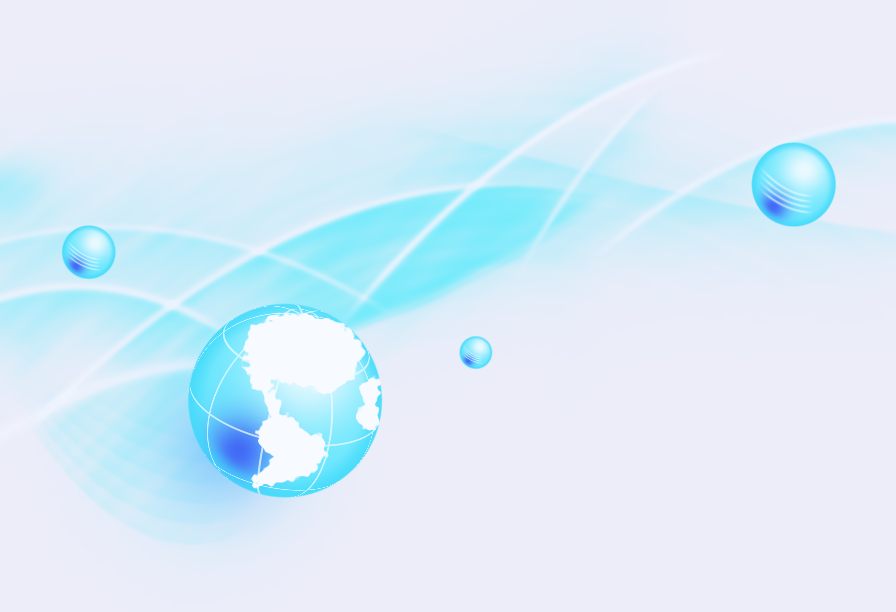
Write a Shadertoy shader that draws this background.

```glsl
// Pale backdrop with flowing cyan ribbons, a glassy globe and three small spheres.

float gradDot(vec2 cell, vec2 f) {
    float a = 6.2832 * fract(sin(dot(cell, vec2(127.1, 311.7))) * 4375.85);
    return dot(vec2(cos(a), sin(a)), f);
}

float gradientNoise(vec2 p) {
    vec2 i = floor(p), f = p - i, u = f * f * (3.0 - 2.0 * f), e = vec2(0, 1);
    return mix(mix(gradDot(i, f), gradDot(i + e.yx, f - e.yx), u.x),
               mix(gradDot(i + e, f - e), gradDot(i + 1.0, f - 1.0), u.x), u.y);
}

// Signed distance above the parabola through a, b and c
float curve(vec2 p, vec2 a, vec2 b, vec2 c) {
    float m = (b.y - a.y) / (b.x - a.x), n = (c.y - b.y) / (c.x - b.x);
    float k = (n - m) / (c.x - a.x), slope = m + k * (2.0 * p.x - a.x - b.x);
    return (p.y - a.y - (p.x - a.x) * (m + k * (p.x - b.x))) / sqrt(1.0 + slope * slope);
}

float span(float x, float a, float b, float fade) {
    return smoothstep(a, a + fade, x) * (1.0 - smoothstep(b - fade, b, x));
}

// One-sided veil: crisp at d = 0, fading over width
float veil(float d, float width) {
    return smoothstep(-0.004, 0.006, d) * exp(-max(d, 0.0) / width);
}

float glow(float d, float width) { return exp(-d * d / (width * width)); }

float blob(vec2 p, vec2 c, vec2 r) { p = (p - c) / r; return exp(-dot(p, p)); }

// Capsule whose radius runs from ra to rb
float taper(vec2 p, vec2 a, vec2 b, float ra, float rb) {
    float h = clamp(dot(p - a, b - a) / dot(b - a, b - a), 0.0, 1.0);
    return length(p - mix(a, b, h)) - mix(ra, rb, h);
}

vec3 ribbons(vec2 p) {
    float x = p.x;
    float top = curve(p, vec2(0.286, 0.5), vec2(0.573, 0.651), vec2(0.82, 0.695));
    float low = curve(p, vec2(0.515, 0.447), vec2(0.763, 0.542), vec2(0.973, 0.666));
    float beam = curve(p, vec2(0.553, 0.466), vec2(0.763, 0.685), vec2(1.145, 0.905));
    float ray = curve(p, vec2(0.84, 0.542), vec2(0.935, 0.695), vec2(1.088, 0.866));
    float fall = curve(p, vec2(0.19, 0.628), vec2(0.42, 0.59), vec2(0.65, 0.48));
    float wave = curve(p, vec2(0, 0.508), vec2(0.19, 0.523), vec2(0.363, 0.456));
    float rise = curve(p, vec2(0, 0.28), vec2(0.153, 0.36), vec2(0.324, 0.4));
    float right = curve(p, vec2(0.983, 0.59), vec2(1.164, 0.714), vec2(1.463, 0.803));
    float sash = curve(p, vec2(0.63, 0.81), vec2(1, 0.71), vec2(1.463, 0.62));

    // Haze, bright leaf and trailing veils
    float ink = 0.25 * blob(p, vec2(0.2, 0.6), vec2(0.4, 0.14))
        + 0.3 * blob(p, vec2(0.8, 0.7), vec2(0.32, 0.11))
        + 0.4 * blob(p, vec2(0.33, 0.3), vec2(0.13, 0.15))
        + 0.5 * blob(p, vec2(0, 0.69), vec2(0.07, 0.045));
    ink += smoothstep(-0.005, 0.008, -top) * smoothstep(-0.012, 0.015, low)
        * span(x, 0.36, 1.02, 0.2) * (0.95 + 0.35 * smoothstep(-0.005, 0.01, -beam));
    ink += (0.35 * veil(-low, 0.03) + 0.4 * glow(low - 0.018, 0.008)) * span(x, 0.5, 1.0, 0.15);
    ink += 0.7 * veil(-top, 0.025) * span(x, 0.08, 0.95, 0.18);
    ink += 0.7 * veil(-wave, 0.045) * span(x, -0.2, 0.45, 0.15);
    ink += 0.55 * veil(-rise, 0.05) * span(x, 0.05, 0.45, 0.2);
    ink += 0.35 * veil(-fall, 0.06) * span(x, -0.1, 0.62, 0.2);
    ink += 0.45 * veil(-right, 0.04) * span(x, 0.98, 1.75, 0.25);
    ink += 0.3 * veil(-sash, 0.05) * span(x, 0.6, 1.6, 0.3);
    ink += 0.3 * veil(beam, 0.05) * span(x, 0.6, 1.15, 0.2);
    ink += 0.25 * veil(-ray, 0.05) * span(x, 0.86, 1.1, 0.1);

    // Fan of hanging curves
    for (float t = 0.0; t < 6.0; t++) {
        float hang = curve(p, vec2(0, 0.48 - 0.02 * t), vec2(0.2, 0.32 - 0.035 * t), vec2(0.4, 0.27 - 0.028 * t));
        ink += 0.17 * veil(hang, 0.035) * span(x, -0.02, 0.44, 0.14);
    }
    ink *= 1.0 + 0.5 * gradientNoise(vec2(top * 45.0, x * 4.0)) + 0.4 * gradientNoise(vec2(beam * 30.0, x * 3.0));
    ink *= 1.0 - 0.85 * blob(p, vec2(0.124, 0.38), vec2(0.1, 0.06));

    // White edges
    float light = glow(beam, 0.007) * span(x, 0.54, 1.2, 0.1)
        + 0.7 * glow(ray, 0.006) * span(x, 0.83, 1.1, 0.08)
        + 0.75 * glow(top - 0.004, 0.007) * span(x, 0.0, 0.85, 0.12)
        + 0.6 * glow(fall, 0.006) * span(x, -0.1, 0.66, 0.12)
        + 0.8 * (glow(wave - 0.004, 0.008) + glow(rise - 0.005, 0.012)) * span(x, -0.1, 0.4, 0.1)
        + 0.8 * glow(right, 0.007) * span(x, 0.95, 1.6, 0.1);
    vec3 c = mix(vec3(0.925, 0.93, 0.975), vec3(0.4, 0.92, 0.985), 1.0 - exp(-ink));
    return mix(c, vec3(0.945, 0.955, 0.995), 0.85 * min(light, 1.0));
}

// Glass shading on the unit disc
vec3 glass(vec2 q) {
    vec3 c = mix(vec3(0.4, 0.9, 0.99), vec3(0.95, 0.98, 1), 0.95 * blob(q, vec2(0.25, 0.35), vec2(0.62)));
    c = mix(c, vec3(0.24, 0.36, 0.96), 0.9 * blob(q, vec2(-0.48, -0.52), vec2(0.34)));
    return mix(c, vec3(0.25, 0.85, 0.98), 0.75 * smoothstep(0.78, 1.0, length(q)));
}

vec3 globe(vec2 q) {
    // Tilted grid lines
    vec3 n = vec3(q, sqrt(max(1.0 - dot(q, q), 0.0)));
    n.xy = mat2(0.98, 0.2, -0.2, 0.98) * n.xy;
    n.yz = mat2(0.9, -0.43, 0.43, 0.9) * n.yz;
    float grid = min(abs(sin(4.5 * atan(n.x, n.z) + 0.6)) * length(n.xz), abs(sin(4.5 * asin(clamp(n.y, -1.0, 1.0)))));
    vec3 c = mix(glass(q), vec3(0.93, 0.98, 1), 0.75 - 0.75 * smoothstep(0.02, 0.075, grid));
    // Rough-edged land
    float land = taper(q, vec2(-0.12, 0.52), vec2(0.43, 0.46), 0.31, 0.35);
    land = min(land, taper(q, vec2(-0.1, 0.86), vec2(0.35, 0.75), 0.06, 0.13));
    land = min(land, taper(q, vec2(-0.28, 0.3), vec2(-0.1, -0.16), 0.12, 0.04));
    land = min(land, taper(q, vec2(-0.06, -0.36), vec2(0.22, -0.55), 0.22, 0.2));
    land = min(land, taper(q, vec2(0.06, -0.62), vec2(-0.28, -0.88), 0.19, 0.04));
    land = min(land, taper(q, vec2(0.89, 0.15), vec2(0.85, -0.2), 0.08, 0.1));
    land += 0.09 * gradientNoise(q * 7.0) + 0.05 * gradientNoise(q * 17.0);
    return mix(c, vec3(0.97, 0.98, 1), 1.0 - smoothstep(-0.012, 0.012, land));
}

vec3 smallSphere(vec2 q) {
    vec3 c = glass(q);
    float d = curve(q, vec2(-0.8, -0.12), vec2(-0.2, -0.52), vec2(0.5, -0.66));
    for (float i = 0.0; i < 4.0; i++)
        c = mix(c, vec3(0.93, 0.98, 1), 0.65 * glow(d - 0.13 * i, 0.03) * span(q.x, -0.85, 0.5, 0.3));
    return c;
}

void mainImage(out vec4 fragColor, in vec2 fragCoord) {
    vec2 p = fragCoord / iResolution.xy * vec2(1.463, 1);
    float px = 1.0 / iResolution.y;
    vec2 q = (p - vec2(0.4656, 0.3454)) / 0.158;
    vec3 c = mix(ribbons(p), vec3(0.45, 0.72, 0.99), 0.6 * blob(q, vec2(-0.6, -0.5), vec2(0.6)));
    c = mix(c, globe(q), 1.0 - smoothstep(-px, px, (length(q) - 1.0) * 0.158));
    // Small spheres: centre, radius
    vec3 balls[3] = vec3[3](vec3(1.296, 0.6985, 0.0685), vec3(0.145, 0.588, 0.0435), vec3(0.777, 0.424, 0.0265));
    for (int i = 0; i < 3; i++) {
        q = (p - balls[i].xy) / balls[i].z;
        c = mix(c, smallSphere(q), 1.0 - smoothstep(-px, px, (length(q) - 1.0) * balls[i].z));
    }
    fragColor = vec4(c, 1);
}
```
